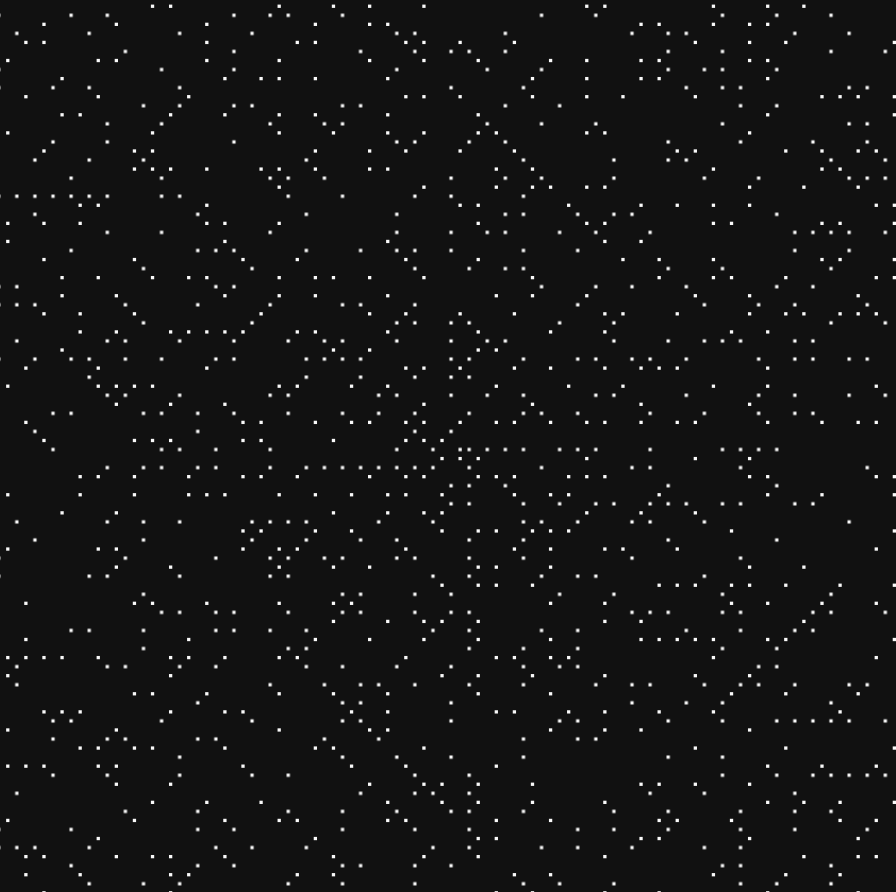
Write a WebGL 2 fragment shader that draws this texture.

```glsl
#version 300 es
precision highp float;
// Prime spiral: whole numbers wind outward on a square grid, primes are lit dots.

uniform vec2 u_resolution;
out vec4 fragColor;

const float CELLS_PER_HEIGHT = 98.6;
const vec2 CENTER_SHIFT = vec2(0.34, 0.39); // in cells, y pointing down
const float DOT_HALF_WIDTH = 0.182;         // in cells
const float EXTRA_SOFTNESS = 0.11;          // edge blur of dots on even lines
const vec3 BACKGROUND = vec3(0.065);
const vec3 DOT_COLOR = vec3(0.98);

// Number held by a cell; 1 sits at the origin and 2 to its right.
int spiralNumber(ivec2 cell) {
  int ring = max(abs(cell.x), abs(cell.y));
  int last = (2 * ring + 1) * (2 * ring + 1);
  if (cell.y == -ring) return last - (ring - cell.x);
  if (cell.x == -ring) return last - 3 * ring - cell.y;
  if (cell.y == ring) return last - 5 * ring - cell.x;
  return last - 7 * ring + cell.y;
}

// Trial division by odd numbers.
bool isPrime(int n) {
  if (n < 4) return n > 1;
  if (n % 2 == 0) return false;
  for (int d = 3; d * d <= n; d += 2) {
    if (n % d == 0) return false;
  }
  return true;
}

// Square dot with a separate edge blur along each axis.
float softSquare(vec2 offset, float halfWidth, vec2 blur) {
  vec2 cover = clamp((halfWidth - abs(offset)) / blur + 0.5, 0.0, 1.0);
  return cover.x * cover.y;
}

void main() {
  // Grid coordinates with y pointing down.
  vec2 centered = (gl_FragCoord.xy - 0.5 * u_resolution) / u_resolution.y;
  vec2 grid = centered * vec2(1.0, -1.0) * CELLS_PER_HEIGHT - CENTER_SHIFT;
  vec2 cell = floor(grid + 0.5);

  // Even rows and columns have softer edges than odd ones.
  float pixel = CELLS_PER_HEIGHT / u_resolution.y;
  vec2 evenLine = 1.0 - mod(cell, 2.0);
  vec2 blur = vec2(pixel) + EXTRA_SOFTNESS * evenLine;

  float lit = isPrime(spiralNumber(ivec2(cell))) ? 1.0 : 0.0;
  float dotMask = lit * softSquare(grid - cell, DOT_HALF_WIDTH, blur);
  fragColor = vec4(mix(BACKGROUND, DOT_COLOR, dotMask), 1.0);
}
```
